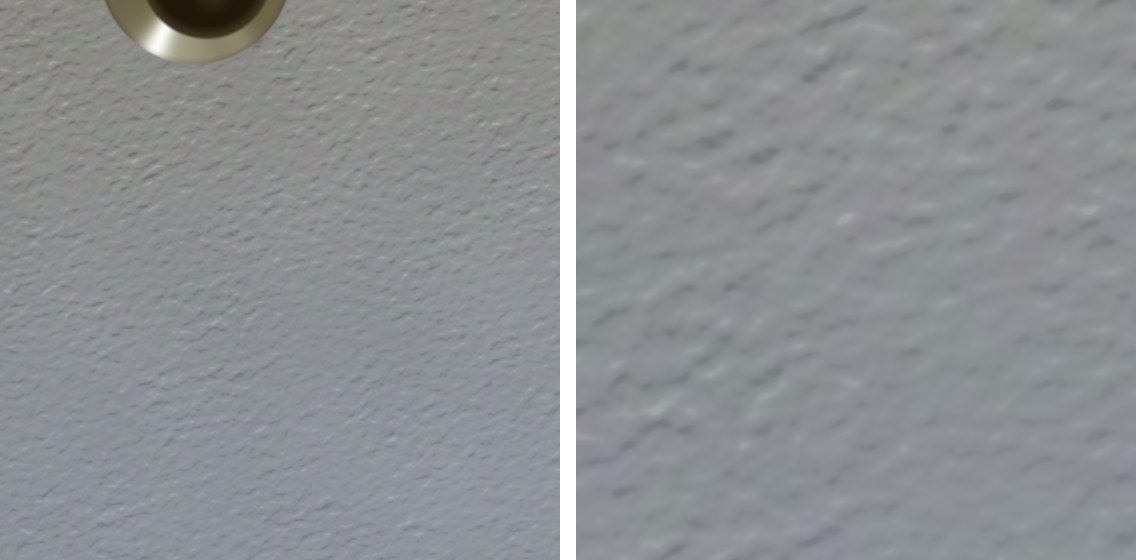
Left, the full canvas; right, a detail of the centre.
Reproduce this texture procedurally as a three.js fragment shader.

```glsl
varying vec2 vUv;

const vec3 WARM_GREY = vec3(0.545, 0.545, 0.525);
const vec3 COOL_GREY = vec3(0.555, 0.575, 0.605);
const vec3 HOLE_DARK = vec3(0.12, 0.09, 0.035);
const vec3 HOLE_BROWN = vec3(0.30, 0.26, 0.17);
const vec3 METAL_OLIVE = vec3(0.42, 0.39, 0.28);
const vec3 METAL_PALE = vec3(0.68, 0.67, 0.58);
const vec3 GLINT = vec3(0.98, 0.99, 0.97);

vec2 hashGradient(vec2 cell) {
  vec3 q = fract(cell.xyx * vec3(0.1031, 0.1030, 0.0973));
  q += dot(q, q.yzx + 33.33);
  float angle = 6.28318 * fract((q.x + q.y) * q.z);
  return vec2(cos(angle), sin(angle));
}

float gradientNoise(vec2 p) {
  vec2 i = floor(p);
  vec2 f = p - i;
  vec2 u = f * f * f * (f * (f * 6.0 - 15.0) + 10.0);
  float a = dot(hashGradient(i), f);
  float b = dot(hashGradient(i + vec2(1, 0)), f - vec2(1, 0));
  float c = dot(hashGradient(i + vec2(0, 1)), f - vec2(0, 1));
  float d = dot(hashGradient(i + vec2(1, 1)), f - vec2(1, 1));
  return mix(mix(a, b, u.x), mix(c, d, u.x), u.y);
}

vec2 rotate(vec2 p, float angle) {
  float c = cos(angle);
  float s = sin(angle);
  return vec2(c * p.x + s * p.y, c * p.y - s * p.x);
}

// Leathery relief: layered grains stretched along a rising diagonal
float reliefHeight(vec2 p, float tilt) {
  vec2 warp = 0.004 * vec2(gradientNoise(p * 22.0), gradientNoise(p * 22.0 + 40.0));
  vec2 q = rotate(p + warp, tilt) * vec2(34.0, 56.0) + 60.0;
  float height = 0.0;
  float weight = 1.0;
  for (int i = 0; i < 3; i++) {
    height += weight * gradientNoise(q);
    q = rotate(q, 0.25) * 1.75 + 17.3;
    weight *= 0.52;
  }
  return height;
}

// Slope toward the light, with dents sharper than the ridges
float reliefShade(vec2 p, vec2 lightStep, float tilt) {
  float slope = reliefHeight(p, tilt) - reliefHeight(p + lightStep, tilt);
  float dent = smoothstep(0.25, 0.75, -slope);
  float crest = smoothstep(0.35, 0.85, slope);
  return slope * 0.055 - dent * 0.045 + crest * 0.04;
}

vec3 paintedSurface(vec2 p) {
  float cool = smoothstep(0.0, 1.0, 1.08 - p.y + 0.12 * (p.x - 0.5));
  vec3 color = mix(WARM_GREY, COOL_GREY, cool);
  color += 0.018 * gradientNoise(p * 4.0 + 9.0) + 0.012 * (p.x - 0.5);

  // Faint colour mottling
  float tint = gradientNoise(p * 19.0 + 5.0);
  color += 0.018 * tint * vec3(0.7, -0.8, 0.4);
  color.b += 0.014 * gradientNoise(p * 27.0 + 71.0);

  float patchy = 0.85 + 0.5 * gradientNoise(p * 6.0 + 31.0);
  float strength = patchy * mix(0.85, 1.15, smoothstep(0.2, 0.9, p.y - 0.3 * p.x + 0.15));
  return color + strength * reliefShade(p, vec2(-0.002, 0.006), 0.32);
}

float disc(vec2 p, vec2 center, float radius, float blur) {
  return 1.0 - smoothstep(-blur, blur, length(p - center) - radius);
}

// Brightness of a reflected wedge around one direction
float wedge(vec2 direction, float angle, float sharpness) {
  float facing = max(dot(direction, vec2(cos(angle), sin(angle))), 0.0);
  return pow(facing, sharpness);
}

vec3 bevelMetal(vec2 p, vec2 center, float radius) {
  vec2 offset = p - center;
  vec2 direction = normalize(offset);
  vec3 color = mix(METAL_OLIVE, METAL_PALE, 0.75 * wedge(direction, -1.75, 7.0));
  color = mix(color, GLINT, wedge(direction, -2.03, 75.0));
  color = mix(color, METAL_PALE, 0.4 * wedge(direction, -1.05, 40.0));
  float rim = smoothstep(radius - 0.012, radius, length(offset));
  return color * (1.0 - 0.12 * rim);
}

vec3 holeInterior(vec2 p, vec2 center, float radius) {
  float edge = smoothstep(radius * 0.78, radius, length(p - center));
  float glow = disc(p, vec2(0.38, 1.01), 0.018, 0.03);
  return mix(HOLE_DARK, HOLE_BROWN, max(0.7 * edge, 0.6 * glow));
}

void main() {
  vec2 rimCenter = vec2(0.349, 1.058);
  vec2 holeCenter = vec2(0.369, 1.048);
  float rimRadius = 0.172;
  float holeRadius = 0.117;

  vec3 color = paintedSurface(vUv);
  color *= 1.0 - 0.05 * disc(vUv, rimCenter, rimRadius, 0.012);
  color = mix(color, bevelMetal(vUv, rimCenter, rimRadius), disc(vUv, rimCenter, rimRadius, 0.003));
  color = mix(color, holeInterior(vUv, holeCenter, holeRadius), disc(vUv, holeCenter, holeRadius, 0.004));
  gl_FragColor = vec4(color, 1.0);
}
```
